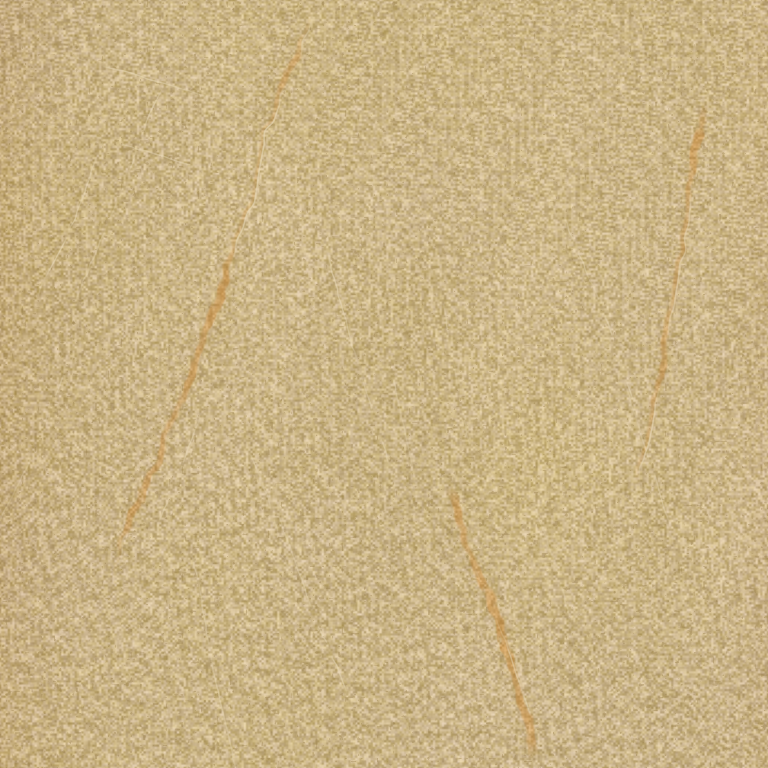
Reproduce this texture procedurally as a WebGL 2 fragment shader.

```glsl
#version 300 es
precision highp float;
// Fine-grained beige sandstone with ochre veins and faint pale scratches.

uniform vec2 u_resolution;
out vec4 fragColor;

const vec3 SAND = vec3(0.797, 0.712, 0.535);
const vec3 OCHRE = vec3(0.79, 0.585, 0.31);
const vec3 PALE = vec3(0.91, 0.85, 0.72);
const vec3 SPECK = vec3(0.63, 0.53, 0.33);

float hash(vec2 p) {
    return fract(sin(dot(p, vec2(127.1, 311.7))) * 43758.5453);
}

float noise(vec2 p) {
    vec2 cell = floor(p);
    vec2 f = fract(p);
    f = f * f * (3.0 - 2.0 * f);
    float low = mix(hash(cell), hash(cell + vec2(1.0, 0.0)), f.x);
    float high = mix(hash(cell + vec2(0.0, 1.0)), hash(cell + 1.0), f.x);
    return mix(low, high, f.y);
}

float fbm(vec2 p) {
    float sum = 0.0;
    float amplitude = 0.5;
    for (int i = 0; i < 4; i++) {
        sum += amplitude * (noise(p) - 0.5);
        p = p * 2.03 + 17.3;
        amplitude *= 0.5;
    }
    return sum;
}

// Distance across (x) and along (y) a line through centre.
vec2 lineCoords(vec2 p, vec2 centre, vec2 direction) {
    vec2 axis = normalize(direction);
    vec2 offset = p - centre;
    return vec2(dot(offset, vec2(axis.y, -axis.x)), dot(offset, axis));
}

float stroke(float across, float halfWidth, float blur) {
    return 1.0 - smoothstep(halfWidth - blur, halfWidth + blur, abs(across));
}

float taper(float along, float halfLength) {
    return 1.0 - smoothstep(0.8, 1.0, abs(along) / halfLength);
}

// Thin broken line, slightly bent.
float scratch(vec2 p, vec2 centre, vec2 direction, float halfLength, float seed, float pixel) {
    vec2 q = lineCoords(p, centre, direction);
    q.x += 0.008 * (noise(vec2(q.y * 9.0, seed)) - 0.5);
    q.x += 0.002 * (noise(vec2(q.y * 90.0, seed)) - 0.5);
    float broken = smoothstep(0.15, 0.7, noise(vec2(q.y * 45.0, seed + 5.0)));
    float fade = 0.35 + 0.65 * noise(vec2(q.y * 10.0, seed + 9.0));
    return stroke(q.x, 0.0009, pixel) * taper(q.y, halfLength) * broken * fade;
}

// Ragged stain in x, pale seam running beside it in y.
vec2 vein(vec2 p, vec2 centre, float lean, float halfLength, float seed, float pixel) {
    vec2 q = lineCoords(p, centre, vec2(lean, 1.0));
    q.x += 0.018 * (noise(vec2(q.y * 9.0, seed)) - 0.5);
    q.x += 0.007 * (noise(vec2(q.y * 55.0, seed)) - 0.5);
    float patches = noise(vec2(q.y * 10.0, seed + 3.0));
    float ragged = noise(p * vec2(190.0, 90.0));
    float halfWidth = 0.0015 + 0.0055 * patches * (0.3 + ragged);
    float ends = taper(q.y, halfLength);
    float core = stroke(q.x, halfWidth, 0.0015 + pixel) * (0.5 + 0.5 * ragged);
    float halo = 0.18 * exp(-abs(q.x) / 0.006) * patches;
    float seam = stroke(q.x - 0.003, 0.001, pixel) * (1.0 - smoothstep(0.25, 0.6, patches));
    return vec2(core * (0.45 + 0.5 * patches) + halo, seam) * ends;
}

void main() {
    vec2 p = gl_FragCoord.xy / u_resolution;
    float pixel = 0.7 / u_resolution.y;

    // Broad shading: soft vertical drifts, redder towards the left edge
    float drift = fbm(p * vec2(6.0, 2.5));
    float edge = exp(-p.x / 0.07) + 0.5 * exp(-(1.0 - p.x) / 0.04);
    vec3 colour = SAND + 0.035 * drift;
    colour.b += 0.05 * fbm(p * 3.0 + 40.0);
    colour -= vec3(0.02, 0.035, 0.04) * edge;

    // Sand grain with sparse dark specks
    float grain = 0.19 * (noise(p * 345.0) - 0.5) + 0.09 * (noise(p * 190.0 + 31.0) - 0.5);
    colour += grain * vec3(0.95, 1.0, 1.25);
    colour.b += 0.07 * (noise(p * 260.0 + 73.0) - 0.5);
    float speck = smoothstep(0.82, 0.95, noise(p * 240.0 + 11.0));
    colour = mix(colour, SPECK, 0.45 * speck);

    // Ochre veins, the middle one low and leaning the other way
    vec2 veins = vec2(0.0);
    for (int i = 0; i < 3; i++) {
        float n = float(i);
        float odd = mod(n, 2.0);
        vec2 centre = vec2(0.28 + 0.3 * n + 0.06 * odd, 0.62 - 0.43 * odd);
        float lean = mix(0.35 - 0.09 * n, -0.33, odd);
        float halfLength = 0.4 - 0.07 * n - 0.14 * odd;
        veins = max(veins, vein(p, centre, lean, halfLength, n * 7.0 + 2.0, pixel));
    }
    colour = mix(colour, OCHRE + 0.6 * grain, 0.85 * veins.x);

    // Pale scratches: steep across the slab, two shallow ones at upper left
    float scratches = 0.6 * veins.y;
    for (int i = 0; i < 16; i++) {
        float n = float(i);
        float x = (n + 0.5) / 16.0;
        vec2 centre = vec2(x, 0.12 + 0.76 * hash(vec2(n, 4.0)));
        vec2 direction = vec2(x < 0.25 ? 0.42 : -0.2 - 0.18 * hash(vec2(n, 8.0)), 1.0);
        float halfLength = 0.07 + 0.1 * hash(vec2(n, 12.0));
        if (i > 13) {
            centre = vec2(0.17, 0.9 - 0.09 * (n - 14.0));
            direction = vec2(-1.0, 0.28);
            halfLength = 0.19 - 0.07 * (n - 14.0);
        }
        scratches = max(scratches, 0.6 * scratch(p, centre, direction, halfLength, n * 3.0, pixel));
    }
    colour = mix(colour, PALE, scratches);

    fragColor = vec4(clamp(colour, 0.0, 1.0), 1.0);
}
```
